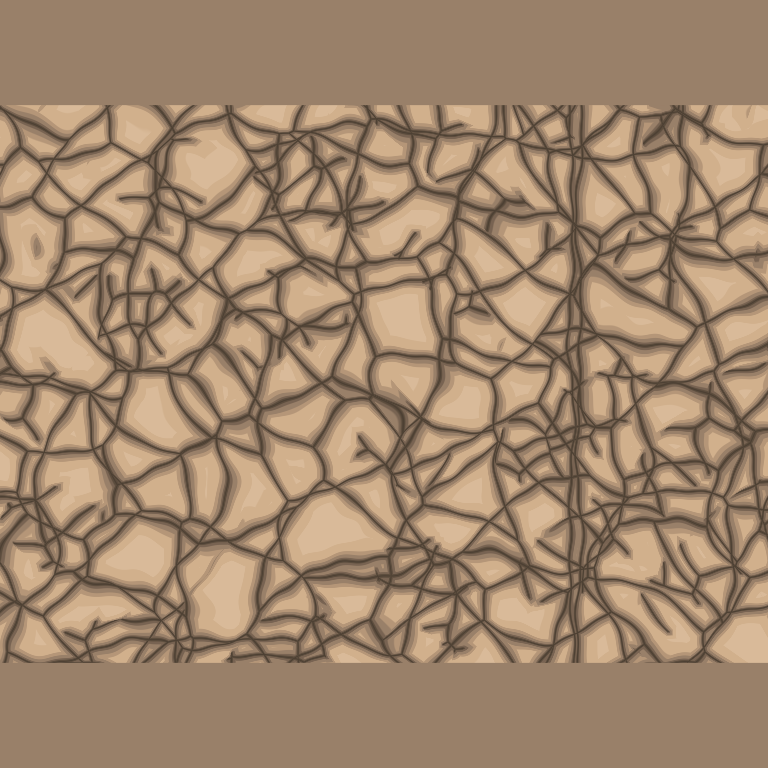
Reproduce this texture procedurally as a Shadertoy shader.

```glsl
// Cracked tan hide: a band of wrinkled, overlapping cells with a vertical seam between plain brown margins.
#define COARSE_CELLS 7.6
#define FINE_CELLS 9.4
#define CLUTTER_CELLS 15.0
#define CORE_WIDTH 0.0016
#define GROOVE_WIDTH 0.0036
#define HALO_WIDTH 0.0074
#define SLOPE_WIDTH 0.0112
#define CREST_START 0.0235
#define BAND_LOW 0.137
#define BAND_HIGH 0.863
#define SEAM_X 0.749
#define SHADOW_SHIFT vec2(-0.0014, 0.0010)

const vec3 PIT    = vec3(0.30, 0.25, 0.20);
const vec3 CORE   = vec3(0.36, 0.30, 0.24);
const vec3 GROOVE = vec3(0.47, 0.39, 0.32);
const vec3 BROWN  = vec3(0.60, 0.50, 0.41);
const vec3 SLOPE  = vec3(0.71, 0.59, 0.47);
const vec3 TAN    = vec3(0.82, 0.69, 0.55);
const vec3 CREST  = vec3(0.85, 0.73, 0.60);

vec2 hash2(vec2 cell) {
    vec3 h = fract(cell.xyx * vec3(0.1031, 0.1030, 0.0973));
    h += dot(h, h.yzx + 33.33);
    return fract((h.xx + h.yz) * h.zy);
}

// Distance to the nearest border between cellular noise cells
float cellBorder(vec2 p) {
    vec2 base = floor(p), local = fract(p);
    vec2 nearCell = vec2(0.0), nearOffset = vec2(0.0);
    float nearest = 8.0;
    for (int y = -1; y <= 1; y++)
    for (int x = -1; x <= 1; x++) {
        vec2 cell = vec2(x, y);
        vec2 offset = cell + hash2(base + cell) - local;
        float d = dot(offset, offset);
        if (d < nearest) { nearest = d; nearCell = cell; nearOffset = offset; }
    }
    float border = 8.0;
    for (int y = -2; y <= 2; y++)
    for (int x = -2; x <= 2; x++) {
        vec2 cell = nearCell + vec2(x, y);
        vec2 offset = cell + hash2(base + cell) - local;
        vec2 gap = offset - nearOffset;
        if (dot(gap, gap) > 1e-5)
            border = min(border, dot(0.5 * (offset + nearOffset), normalize(gap)));
    }
    return border;
}

// Layered sines bend the straight borders into curves and small kinks
vec2 bend(vec2 p, float phase) {
    vec2 w = 0.026 * sin(p.yx * vec2(14.0, 12.0) + p * 5.0 + phase);
    w += 0.010 * sin(p.yx * vec2(34.0, 29.0) - p * 12.0 + phase * 2.3);
    w += 0.0016 * sin(p.yx * vec2(107.0, 123.0) + p * 41.0 + phase * 3.7);
    return p + w;
}

// Two crossing crack nets, patches of small clutter and the double line of the seam
float crackDistance(vec2 p) {
    float coarse = cellBorder(bend(p, 0.7) * COARSE_CELLS + 17.0) / COARSE_CELLS;
    vec2 turned = mat2(0.8, 0.6, -0.6, 0.8) * bend(p, 3.9);
    float fine = cellBorder(turned * FINE_CELLS + 53.0) / FINE_CELLS;
    float patches = sin(p.x * 17.0 + 2.0 * sin(p.y * 9.0)) * sin(p.y * 21.0 + 2.0 * sin(p.x * 11.0));
    float clutter = cellBorder(bend(p.yx, 5.2) * CLUTTER_CELLS + 91.0) / CLUTTER_CELLS;
    clutter += 0.06 * max(0.0, 0.25 - patches);
    float sway = 0.0020 * sin(p.y * 37.0) + 0.0016 * sin(p.y * 91.0 + 2.0);
    float gap = 0.0050 + 0.0030 * sin(p.y * 23.0 + 1.0);
    float seam = abs(abs(p.x - SEAM_X + sway) - gap);
    return min(min(coarse, fine), min(clutter, seam));
}

// Soft step with an edge no thinner than a pixel
float edge(float limit, float d, float pixel) {
    float soft = max(0.0004, 0.5 * pixel);
    return smoothstep(limit - soft, limit + soft, d);
}

void mainImage(out vec4 fragColor, in vec2 fragCoord) {
    vec2 p = fragCoord / iResolution.xy;
    float pixel = 1.0 / iResolution.y;

    // The halo is shifted against the crack, so lines look shaded on one side
    float crack = crackDistance(p);
    float halo = crackDistance(p + SHADOW_SHIFT);
    float vary = 1.0 + 0.25 * sin(p.x * 43.0 + 2.0 * sin(p.y * 29.0))
                     * sin(p.y * 51.0 + 2.0 * sin(p.x * 33.0));

    // Stepped shading from crack to crest
    vec3 hide = mix(PIT, CORE, smoothstep(0.0, CORE_WIDTH * 0.7, crack));
    hide = mix(hide, GROOVE, edge(CORE_WIDTH * vary, crack, pixel));
    hide = mix(hide, BROWN, edge(GROOVE_WIDTH * vary, mix(crack, halo, 0.5), pixel));
    hide = mix(hide, SLOPE, edge(HALO_WIDTH * vary, halo, pixel));
    hide = mix(hide, TAN, edge(SLOPE_WIDTH * vary, halo, pixel));
    hide = mix(hide, CREST, edge(CREST_START * vary, halo, pixel));

    // Plain margins above and below
    float rim = min(p.y - BAND_LOW, BAND_HIGH - p.y);
    float band = smoothstep(-0.5 * pixel, 0.5 * pixel, rim);
    fragColor = vec4(mix(BROWN, hide, band), 1.0);
}
```
